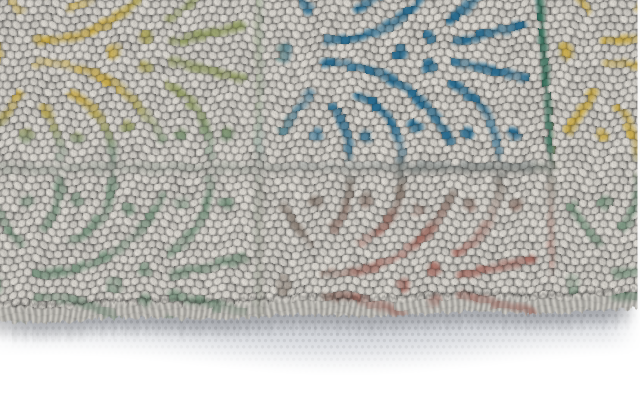
Write a WebGL 1 fragment shader that draws this texture.

```glsl
precision highp float;
// Coarse woven rug with faded printed petals, its lower edge lying on white mesh.
uniform vec2 u_resolution;

float hash(vec2 p) {
  return fract(sin(dot(p, vec2(127.1, 311.7))) * 4375.85);
}

// Distance to the nearest scattered cell point
float cellular(vec2 p) {
  vec2 id = floor(p), f = fract(p);
  float d = 2.0;
  for (int j = -1; j <= 1; j++) {
    for (int i = -1; i <= 1; i++) {
      vec2 o = vec2(float(i), float(j));
      vec2 seed = vec2(hash(id + o), hash(id + o + 37.3));
      d = min(d, length(o + seed - f));
    }
  }
  return d;
}

float segment(vec2 p, vec2 a, vec2 b) {
  vec2 ab = b - a;
  return length(p - a - ab * clamp(dot(p - a, ab) / dot(ab, ab), 0.0, 1.0));
}

float arc(vec2 p, vec2 c, float r, float from, float to) {
  vec2 q = p - c;
  float a = clamp(atan(q.y, q.x), from, to);
  return length(q - r * vec2(cos(a), sin(a)));
}

// Petal strokes and dots of one tile, folded about both symmetry axes
float motif(vec2 p) {
  vec2 t = vec2(mod(p.x - 3.09, 3.47), abs(p.y - 2.02));
  t.y = 1.4 - abs(t.y - 1.4);
  float d = arc(t, vec2(0.9, -0.3), 1.56, 0.42, 1.62);
  d = min(d, arc(t, vec2(0.95, 0.15), 0.78, -0.2, 1.2));
  d = min(d, arc(t, vec2(0.3, 0.2), 0.8, -0.1, 0.7));
  d = min(d, arc(t, vec2(2.0, 0.2), 0.9, -0.1, 1.1));
  d = min(d, segment(t, vec2(0.62, 0.9), vec2(0.3, 0.45)));
  d = min(d, segment(t, vec2(2.45, 1.28), vec2(3.3, 1.08)));
  float dots = min(length(t - vec2(1.75, 1.38)), length(t - vec2(2.12, 1.22)));
  dots = min(dots, min(length(t - vec2(1.92, 0.5)), length(t - vec2(2.55, 0.42))));
  dots = min(dots, min(length(t - vec2(3.1, 0.42)), length(t - vec2(1.3, 0.38))));
  dots = min(dots, min(length(t - vec2(0.32, 1.36)), length(t - vec2(0.7, 0.4))));
  return min(d, dots - 0.03);
}

// Dye changes from panel to panel
vec3 dye(vec2 p) {
  vec3 green = vec3(0.33, 0.46, 0.37);
  vec3 yellow = vec3(0.70, 0.56, 0.10);
  vec3 top = mix(yellow, vec3(0.45, 0.50, 0.24), smoothstep(1.2, 2.2, p.x));
  top = mix(top, green, smoothstep(1.1, 1.9, p.y));
  top = mix(top, vec3(0.10, 0.36, 0.50), smoothstep(2.8, 3.7, p.x));
  top = mix(top, vec3(0.12, 0.36, 0.28), smoothstep(6.3, 6.5, p.x));
  top = mix(top, yellow, smoothstep(6.6, 6.75, p.x));
  vec3 low = mix(green, vec3(0.38, 0.33, 0.29), smoothstep(2.8, 3.4, p.x));
  low = mix(low, vec3(0.55, 0.29, 0.25), smoothstep(0.2, 1.0, p.y - 2.0) * smoothstep(3.5, 4.6, p.x));
  low = mix(low, green, smoothstep(6.62, 6.75, p.x));
  return mix(top, low, smoothstep(1.7, 2.25, p.y));
}

void main() {
  // Canvas is 7.68 units wide, y runs downward from the top
  vec2 p = vec2(gl_FragCoord.x, u_resolution.y - gl_FragCoord.y) * 7.68 / u_resolution.x;
  float px = 7.68 / u_resolution.x;

  // Staggered rice-grain stitches
  vec2 w = p + 0.018 * vec2(sin(p.y * 7.0 + p.x * 2.0), sin(p.x * 5.0) + sin(p.x * 13.0 + p.y * 3.0));
  vec2 g = w / vec2(0.106, 0.088);
  g.x += 0.5 * mod(floor(g.y), 2.0);
  vec2 id = floor(g);
  float rnd = hash(id);
  vec2 f = fract(g) - 0.5 + 0.12 * (vec2(hash(id + 5.0), rnd) - 0.5);
  float bulge = 1.0 - smoothstep(0.25, 0.66, length(f * vec2(1.05, 0.9)));
  float fibre = sin(p.x * 151.0 + sin(p.y * 43.0) * 3.0) * sin(p.y * 97.0 + p.x * 61.0);
  float shade = mix(0.46 + 0.1 * rnd, 0.76 + 0.07 * rnd, bulge) - 0.06 * f.x + 0.05 * f.y + 0.025 * fibre;
  vec3 rug = shade * vec3(1.01, 0.995, 0.965);

  // Ink catches on individual stitches and wears away in patches
  vec2 s = p + 0.04 * (vec2(rnd, hash(id + 9.0)) - 0.5) - f * vec2(0.04, 0.03);
  s.x += 0.07 * (2.0 - min(s.y, 2.0)) * smoothstep(3.5, 6.5, s.x);
  float patchy = smoothstep(0.95, 0.25, cellular(p * 2.7));
  float blue = smoothstep(3.4, 4.0, p.x) * smoothstep(6.8, 6.5, p.x) * smoothstep(2.1, 1.5, p.y);
  float ink = smoothstep(0.085, 0.015, motif(s)) * (0.3 + 0.4 * patchy + 0.25 * blue);
  float seamX = smoothstep(0.09, 0.0, abs(s.x - 3.11)) * 0.3;
  float seamR = smoothstep(0.07, 0.01, abs(s.x - 6.62)) * mix(0.85, 0.35, smoothstep(1.9, 2.2, p.y)) * smoothstep(3.4, 3.1, p.y);
  float seamY = smoothstep(0.10, 0.0, abs(s.y - 2.02)) * smoothstep(6.75, 6.6, p.x);
  seamY *= 0.3 + 0.3 * smoothstep(4.4, 5.0, p.x);
  ink = max(max(ink, seamX), max(seamR, seamY)) * (0.65 + 0.45 * rnd);
  vec3 tint = mix(dye(p), vec3(0.36, 0.38, 0.36), smoothstep(0.22, 0.0, abs(p.y - 2.02)) * 0.7);
  rug = mix(rug, tint * (0.55 + 0.65 * shade), clamp(ink, 0.0, 0.92));

  // Bound hem with short vertical threads
  float edge = 3.86 - 0.018 * p.x + 0.02 * sin(p.x * 3.1) + 0.012 * sin(p.x * 47.0);
  edge += 0.035 * (hash(vec2(floor(p.x * 34.0), 3.0)) - 0.5);
  float threads = 0.70 + 0.09 * sin(p.x * 88.0 + 2.0 * sin(p.y * 9.0 + p.x * 4.0));
  vec3 hem = mix(vec3(threads, threads * 0.99, threads * 0.96), tint, ink * 0.65);
  rug = mix(rug, hem, smoothstep(edge - 0.21, edge - 0.14, p.y) * 0.85);
  rug *= 1.0 - 0.18 * smoothstep(0.04, 0.0, abs(p.y - edge + 0.22));

  // Pale dotted mesh fading to white, with a contact shadow
  vec2 m = p / 0.075;
  m.x += 0.5 * mod(floor(m.y), 2.0);
  float holes = smoothstep(0.36, 0.18, length(fract(m) - 0.5));
  float fade = smoothstep(4.42, 3.85, p.y + 0.12 * sin(p.x * 0.9 + 1.0));
  fade *= smoothstep(-0.3, 0.5, p.x) * smoothstep(7.75, 7.2, p.x);
  float shadow = smoothstep(0.28, 0.0, p.y - edge) * smoothstep(7.7, 7.4, p.x);
  vec3 ground = vec3(1.0) - fade * (vec3(0.17, 0.16, 0.14) + 0.07 * holes) - 0.17 * shadow;

  float cover = smoothstep(px, -px, p.y - edge) * smoothstep(px, -px, p.x - 7.65);
  gl_FragColor = vec4(mix(ground, rug, cover), 1.0);
}
```
